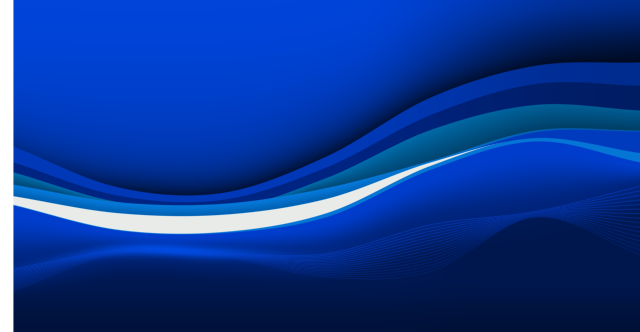
This background is drawn by a WebGL 2 fragment shader. Its source:

```glsl
#version 300 es
precision highp float;
uniform vec2 u_resolution;
out vec4 fragColor;

// Smooth curve through seven evenly spaced heights, x from 0 to 1
float wave(float x, float h[7]) {
    float s = clamp(x, 0.0, 0.9999) * 6.0;
    int i = int(s);
    float t = s - float(i);
    float b = h[i], c = h[i + 1];
    float a = i > 0 ? h[max(i - 1, 0)] : 2.0 * b - c;
    float d = i < 5 ? h[min(i + 2, 6)] : 2.0 * c - b;
    return b + 0.5 * t * (c - a + t * (2.0 * a - 5.0 * b + 4.0 * c - d + t * (3.0 * (b - c) + d - a)));
}

// Coverage of the area below an edge
float below(float y, float edge) {
    float soft = 0.8 / u_resolution.y;
    return smoothstep(-soft, soft, edge - y);
}

void main() {
    vec2 p = gl_FragCoord.xy / u_resolution;
    float y = p.y;
    float x = (p.x - 0.021) / 0.979;

    float crest = wave(x, float[7](0.559, 0.436, 0.419, 0.529, 0.707, 0.802, 0.812));
    float dark = wave(x, float[7](0.511, 0.411, 0.398, 0.496, 0.654, 0.747, 0.742));
    float teal = wave(x, float[7](0.481, 0.391, 0.368, 0.464, 0.609, 0.684, 0.667));
    float azure = wave(x, float[7](0.444, 0.391, 0.386, 0.434, 0.516, 0.607, 0.607));
    float inner = wave(x, float[7](0.398, 0.348, 0.343, 0.391, 0.504, 0.602, 0.604));
    float whiteTop = wave(x, float[7](0.409, 0.358, 0.353, 0.401, 0.511, 0.584, 0.539));
    float whiteLow = wave(x, float[7](0.383, 0.308, 0.301, 0.358, 0.501, 0.589, 0.549));
    float ribbonLow = wave(x, float[7](0.381, 0.306, 0.298, 0.346, 0.489, 0.574, 0.511));
    float meshTop = wave(x, float[7](0.190, 0.246, 0.238, 0.236, 0.323, 0.363, 0.439));
    float meshLow = wave(x, float[7](0.123, 0.236, 0.226, 0.165, 0.183, 0.346, 0.233));

    // Upper field, dimmed at the right and shadowed along the crest
    vec3 color = mix(vec3(0.0, 0.235, 0.75), vec3(0.0, 0.265, 0.85), smoothstep(0.45, 1.0, y));
    color *= 1.0 - 0.5 * smoothstep(0.55, 1.05, x) * (1.0 - 0.5 * smoothstep(0.85, 1.0, y));
    float reach = mix(0.065, 0.11, smoothstep(0.2, 0.9, x));
    float shade = exp(-max(y - crest, 0.0) / reach);
    color *= 1.0 - shade * mix(0.3, 0.72, smoothstep(0.0, 0.25, x));

    // Stacked bands
    float right = smoothstep(0.5, 1.0, x);
    color = mix(color, mix(vec3(0.0, 0.22, 0.72), vec3(0.0, 0.17, 0.56), right), below(y, crest));
    color = mix(color, mix(vec3(0.0, 0.14, 0.51), vec3(0.0, 0.11, 0.39), right), below(y, dark));
    float depth = clamp((teal - y) / max(teal - azure, 0.02), 0.0, 1.0);
    vec3 tealColor = mix(vec3(0.0, 0.43, 0.68), vec3(0.0, 0.28, 0.46), depth);
    color = mix(color, tealColor * (1.0 - 0.15 * right), below(y, teal));

    // Bright ribbons
    vec3 sky = mix(vec3(0.02, 0.47, 0.85), vec3(0.0, 0.38, 0.70), smoothstep(0.0, 0.035, azure - y));
    color = mix(color, mix(sky, vec3(0.0, 0.36, 0.68), right), below(y, azure));
    color = mix(color, vec3(0.0, 0.23, 0.74), below(y, inner));
    color = mix(color, vec3(0.02, 0.46, 0.84), below(y, whiteTop));

    // Lower field, from lit blue to navy below the mesh
    float fall = clamp((ribbonLow - y) / max(ribbonLow - meshTop, 0.03), 0.0, 1.0);
    vec3 lower = mix(vec3(0.0, 0.24, 0.80), vec3(0.0, 0.14, 0.48), smoothstep(0.1, 1.0, fall));
    float drop = meshTop - y;
    lower = mix(lower, vec3(0.0, 0.095, 0.32), smoothstep(0.0, 0.10, drop));
    lower = mix(lower, vec3(0.0, 0.09, 0.30), 0.8 * below(y, meshLow) * smoothstep(0.55, 0.75, x));
    lower *= mix(0.72, 1.0, smoothstep(0.0, 0.17, y));

    // Glow where the mesh gathers at the left
    float gather = exp(-pow((x - 0.25) / 0.17, 2.0));
    lower += vec3(0.0, 0.16, 0.42) * gather * exp(-pow(drop / 0.018, 2.0));

    // Fine mesh lines between its two borders
    float width = max(0.0016, 0.6 / u_resolution.y);
    float lines = 0.0;
    for (int i = 0; i < 16; i++) {
        float d = abs(y - mix(meshTop, meshLow, float(i) / 15.0));
        lines = max(lines, (1.0 - float(i) / 22.0) * (1.0 - smoothstep(0.0, 2.0 * width, d)));
    }
    lower = mix(lower, vec3(0.03, 0.26, 0.82), 0.42 * lines);
    color = mix(color, lower, below(y, ribbonLow));

    // White sweep, tapering to a point
    float sweep = below(y, whiteTop) * (1.0 - below(y, whiteLow));
    color = mix(color, vec3(0.91, 0.92, 0.91), sweep * step(x, 0.78));

    // White margin
    float soft = 0.7 / u_resolution.x;
    color = mix(vec3(1.0), color, smoothstep(0.021 - soft, 0.021 + soft, p.x));
    fragColor = vec4(color, 1.0);
}
```
